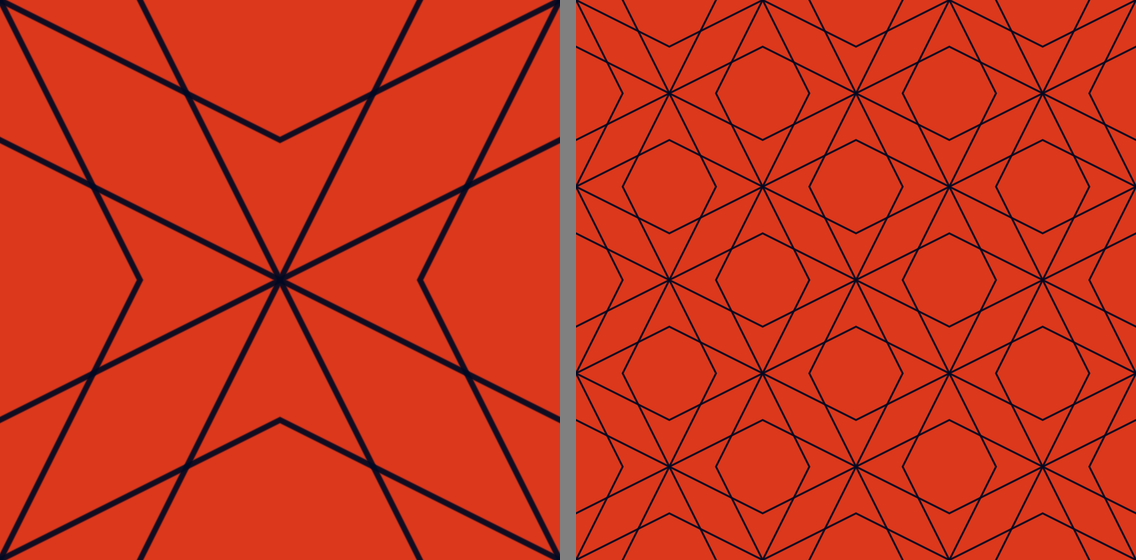
Left, the tile; right, the same tile 3 across and 3 down.
Give the GLSL for this pattern, as a Shadertoy shader.

```glsl
// Dark eight-rayed stars, at the tile centre and corners, crossing on a flat red ground.

// Coverage of a straight ray from the origin with the given direction.
float ray(vec2 p, vec2 direction) {
    vec2 d = normalize(direction);
    float dist = abs(p.x * d.y - p.y * d.x) - 0.0051;
    float feather = 1.1 / iResolution.y;
    return 1.0 - smoothstep(-feather, feather, dist);
}

void mainImage(out vec4 fragColor, in vec2 fragCoord) {
    // Fold the single tile into one quadrant
    vec2 p = abs(fract(fragCoord / iResolution.xy) - 0.5);
    vec3 color = vec3(0.86, 0.22, 0.11);
    vec3 ink = vec3(0.0, 0.03, 0.13);

    // Two interlocking stars; the second is shifted by half a tile
    for (int star = 0; star < 2; star++) {
        vec2 q = star == 0 ? p : 0.5 - p;
        // Slightly translucent strokes deepen where they overlap
        color = mix(color, ink, 0.92 * ray(q, vec2(1.0, 2.0)));
        color = mix(color, ink, 0.92 * ray(q, vec2(2.0, 1.0)));
    }

    fragColor = vec4(color, 1.0);
}
```
